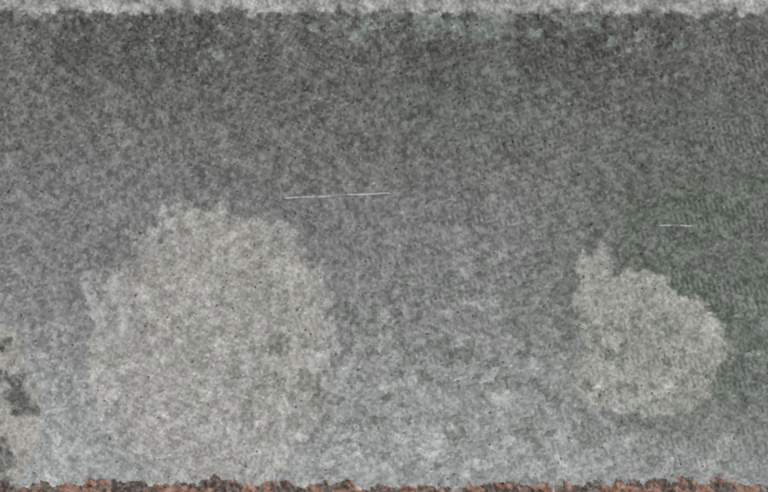
Give the GLSL for this texture, as a WebGL 1 fragment shader.

```glsl
precision highp float;
// Weathered concrete wall: a tonal ramp from grimy top to pale foot, with worn
// patches, algae, lichen, pits and scratches, edged by a ledge and leaf litter.
// Layers are noise-warped masks mixed over a grainy base; units are canvas heights.
uniform vec2 u_resolution;

const vec3 GRIME = vec3(0.375, 0.375, 0.365);
const vec3 STONE = vec3(0.49, 0.495, 0.49);
const vec3 PALE = vec3(0.605, 0.61, 0.61);
const vec3 WORN = vec3(0.635, 0.63, 0.61);
const vec3 ALGAE = vec3(0.375, 0.405, 0.37);
const vec3 LICHEN = vec3(0.54, 0.59, 0.55);
const vec3 LEDGE = vec3(0.63, 0.63, 0.62);
const vec3 CHALK = vec3(0.74, 0.76, 0.76);
const vec3 SOIL = vec3(0.36, 0.32, 0.30);
const vec3 LEAF = vec3(0.55, 0.42, 0.36);

float hash(vec2 p) {
  return fract(sin(dot(p, vec2(127.1, 311.7))) * 43758.5);
}

float noise(vec2 p) {
  vec2 i = floor(p), f = fract(p);
  f = f * f * (3.0 - 2.0 * f);
  float low = mix(hash(i), hash(i + vec2(1.0, 0.0)), f.x);
  float high = mix(hash(i + vec2(0.0, 1.0)), hash(i + 1.0), f.x);
  return mix(low, high, f.y);
}

vec2 turn(vec2 p) {
  return mat2(0.8, 0.6, -0.6, 0.8) * p;
}

float fbm(vec2 p) {
  float sum = 0.0, amp = 0.5;
  for (int i = 0; i < 5; i++) {
    sum += amp * noise(p);
    p = 2.0 * turn(p) + 7.3;
    amp *= 0.5;
  }
  return sum / 0.97;
}

// Soft ellipse: 1 inside, 0 outside, edge width given relative to its radius.
float blob(vec2 p, vec2 center, vec2 radius, float soft) {
  return 1.0 - smoothstep(1.0 - soft, 1.0 + soft, length((p - center) / radius));
}

// One jittered round spot in a share of the grid cells.
float spots(vec2 p, float cells, float share, float size, float soft) {
  vec2 q = turn(p) * cells, id = floor(q);
  vec2 center = 0.3 + 0.4 * vec2(hash(id + 3.1), hash(id + 8.7));
  float r = size * (0.3 + 0.7 * hash(id + 5.9));
  float d = length(fract(q) - center);
  return step(hash(id), share) * (1.0 - smoothstep(r - soft, r + soft, d));
}

float scratch(vec2 p, vec2 a, vec2 b, float width, float soft) {
  vec2 ab = b - a;
  float t = clamp(dot(p - a, ab) / dot(ab, ab), 0.0, 1.0);
  float line = 1.0 - smoothstep(width - soft, width + soft, length(p - a - ab * t));
  return line * (0.3 + 0.7 * smoothstep(0.25, 0.6, noise(p * vec2(90.0, 120.0))));
}

// Two octaves of rotated sand, centred on zero.
float sand(vec2 p) {
  float coarse = noise(turn(p) * 95.0) - 0.5;
  float fine = noise(turn(turn(p)) * 200.0 + 31.0) - 0.5;
  return coarse + 1.5 * fine;
}

vec3 wallBase(vec2 p, float cloud, float mottle) {
  float h = p.y + 0.24 * (cloud - 0.5) + 0.12 * (mottle - 0.5);
  vec3 col = mix(PALE, STONE, smoothstep(0.0, 0.5, h));
  col = mix(col, GRIME, smoothstep(0.45, 1.0, h) * 0.9);
  return col + 0.09 * (mottle - 0.5);
}

void main() {
  vec2 p = gl_FragCoord.xy / u_resolution.y;
  float px = 1.0 / u_resolution.y;
  float cloud = fbm(p * 3.0);
  float mottle = fbm(p * 17.0 + 20.0);
  vec2 rough = vec2(mottle, fbm(p * 21.0 + 50.0)) - 0.5;
  vec2 w = p + 0.07 * rough;
  float crumb = fbm(p * 55.0 + 70.0) - 0.5;
  float grain = sand(p);
  vec3 col = wallBase(p, cloud, mottle);

  // Algae stains on the right, and dark runs under the ledge
  float algae = blob(w, vec2(1.48, 0.43), vec2(0.32, 0.34), 0.5);
  algae = max(algae, 0.4 * blob(w, vec2(1.0, 0.79), vec2(0.2, 0.11), 0.6));
  col = mix(col, ALGAE, algae * clamp(0.45 + 0.6 * mottle + crumb, 0.0, 1.0));
  float run = smoothstep(0.55, 0.8, noise(vec2(p.x * 14.0, p.y * 2.0)));
  col *= 1.0 - 0.10 * run * smoothstep(0.7, 0.95, p.y);

  // Worn pale patches: the soft masks are cut by fine crumbs into ragged borders
  float worn = blob(w, vec2(0.43, 0.29), vec2(0.25, 0.28), 0.2);
  worn = max(worn, blob(w, vec2(1.32, 0.29), vec2(0.155, 0.145), 0.22));
  worn = max(worn, blob(w, vec2(1.21, 0.38), vec2(0.045, 0.12), 0.35));
  worn = smoothstep(0.3, 0.7, worn + 0.8 * crumb);
  col = mix(col, WORN + 0.08 * (mottle - 0.5), worn * 0.8);

  // Grey-green blotches eating into the pale foot
  float foot = blob(p, vec2(0.98, 0.24), vec2(0.45, 0.2), 0.5);
  float blotch = smoothstep(0.54, 0.62, fbm(p * 42.0 + 9.0)) * foot;
  blotch = max(blotch, blob(w, vec2(1.3, 0.15), vec2(0.04, 0.035), 0.4));
  col = mix(col, ALGAE + 0.04, blotch * 0.55);
  float pale = smoothstep(0.58, 0.7, fbm(p * 36.0 + 40.0));
  col += 0.07 * pale * (1.0 - smoothstep(0.3, 0.65, p.y));

  // Lichen crusts, densest along the upper edge
  float crust = smoothstep(0.82, 0.96, p.y + 0.35 * (cloud - 0.5));
  vec2 ragged = p + 0.02 * rough + 0.008 * crumb;
  float lichen = spots(ragged, 26.0, 0.3, 0.34, 0.08);
  lichen = max(lichen, spots(ragged, 55.0, 0.3, 0.34, 0.12)) * crust;
  float band = blob(w, vec2(0.95, 0.955), vec2(0.32, 0.025), 0.5);
  lichen = max(lichen, band * smoothstep(0.42, 0.58, mottle + 0.5 * crumb));
  col = mix(col, LICHEN, lichen * (0.5 + 0.5 * crumb));

  // Sandy grain, small pits and light flecks
  col += 0.105 * grain + 0.10 * crumb;
  float pitShare = 0.06 + 0.2 * smoothstep(0.6, 1.0, p.y);
  float pits = spots(p + 0.01 * crumb, 75.0, pitShare, 0.2, 0.14);
  col *= 1.0 - 0.32 * pits;
  col += 0.09 * spots(p + 4.0, 85.0, 0.12, 0.25, 0.16);

  // Chalky scratches and drips
  vec2 shaky = p + 0.004 * crumb;
  float chalk = scratch(shaky, vec2(0.58, 0.598), vec2(0.79, 0.608), 0.0016, px);
  chalk = max(chalk, scratch(shaky, vec2(1.335, 0.542), vec2(1.405, 0.541), 0.0016, px));
  chalk = max(chalk, 0.6 * scratch(w, vec2(0.18, 0.45), vec2(0.20, 0.31), 0.008, 0.005));
  chalk = max(chalk, 0.6 * scratch(w, vec2(0.22, 0.46), vec2(0.24, 0.32), 0.008, 0.005));
  col = mix(col, CHALK, chalk * 0.75);

  // Broken lower left corner
  float chip = blob(w, vec2(-0.01, 0.15), vec2(0.09, 0.18), 0.06);
  vec3 rubble = mix(GRIME, WORN, smoothstep(0.25, 0.55, fbm(p * 30.0)));
  col = mix(col, rubble + 0.1 * grain, chip);

  // Pale ledge above, leaf litter below
  float ledge = smoothstep(0.966, 0.984, p.y + 0.03 * crumb);
  col = mix(col, LEDGE + 0.12 * grain + 0.35 * crumb, ledge * 0.85);
  float litterTop = 0.002 + 0.03 * fbm(vec2(p.x * 9.0, 2.0));
  float litter = 1.0 - smoothstep(-0.004, 0.004, p.y + 0.04 * crumb - litterTop);
  float leaf = smoothstep(0.45, 0.65, noise(turn(p) * vec2(50.0, 100.0) + 12.0));
  col = mix(col, mix(SOIL, LEAF, leaf) + 0.15 * grain, litter * 0.9);

  gl_FragColor = vec4(clamp(col, 0.0, 1.0), 1.0);
}
```
